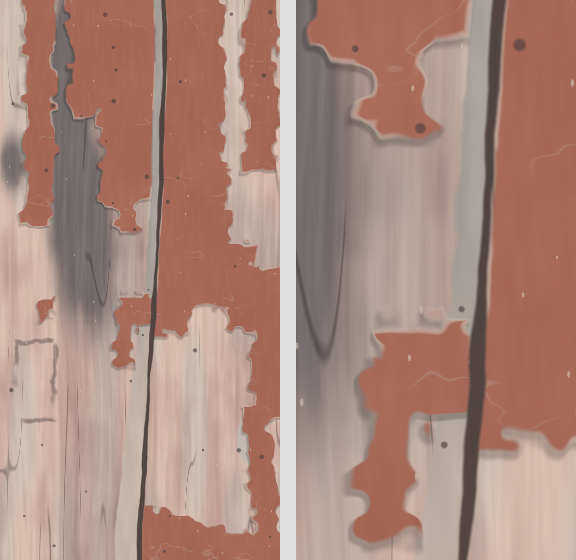
Left: the whole. Right: its middle third, enlarged.
Reproduce this texture procedurally as a WebGL 1 fragment shader.

```glsl
precision highp float;
// Weathered boards with flaking red-brown paint: fibrous wood from stretched
// noise, grey stains, paint patches as noise-warped boxes with chipped rims,
// and one long dark split running down the middle.

#define PAINT vec3(0.65, 0.405, 0.34)
#define WOOD_PALE vec3(0.81, 0.74, 0.685)
#define WOOD_MID vec3(0.73, 0.64, 0.60)
#define WOOD_BROWN vec3(0.63, 0.53, 0.50)
#define STAIN vec3(0.46, 0.425, 0.425)
#define SPLIT vec3(0.30, 0.25, 0.24)
#define BARE_GREY vec3(0.65, 0.62, 0.60)
#define EDGE_WARP 0.042
#define CHIP_WARP 0.024
#define SOFT 0.0035
#define GRAIN 0.11

uniform vec2 u_resolution;

float hash(vec2 p) {
  vec3 q = fract(vec3(p.xyx) * 0.1031);
  q += dot(q, q.yzx + 33.33);
  return fract((q.x + q.y) * q.z);
}

float noise(vec2 p) {
  vec2 i = floor(p), f = fract(p);
  f = f * f * (3.0 - 2.0 * f);
  return mix(mix(hash(i), hash(i + vec2(1, 0)), f.x),
             mix(hash(i + vec2(0, 1)), hash(i + vec2(1, 1)), f.x), f.y);
}

float fbm(vec2 p) {
  float sum = 0.0, amp = 0.5;
  for (int i = 0; i < 4; i++) {
    sum += amp * noise(p);
    p = p * 2.03 + 17.3;
    amp *= 0.5;
  }
  return sum / 0.9375;
}

// Signed distance to a box given by its corners
float box(vec2 p, float x0, float y0, float x1, float y1) {
  vec2 d = abs(p - 0.5 * vec2(x0 + x1, y0 + y1)) - 0.5 * vec2(x1 - x0, y1 - y0);
  return length(max(d, 0.0)) + min(max(d.x, d.y), 0.0);
}

// Soft round spot, 1 at the centre
float spot(vec2 p, vec2 centre, vec2 radius) {
  vec2 d = (p - centre) / radius;
  return exp(-dot(d, d));
}

float splitX(float y) {
  return 0.485 + 0.102 * smoothstep(-0.5, 1.9, y) + 0.012 * (fbm(vec2(y * 9.0, 4.0)) - 0.5);
}

float stripWidth(float y) { return mix(0.085, 0.035, smoothstep(0.2, 1.1, y)); }

// Negative inside the remaining paint
float paintDistance(vec2 p) {
  vec2 chip = vec2(noise(p * 34.0), noise(p * 34.0 + 50.0)) - 0.5;
  vec2 q = p + EDGE_WARP * (vec2(fbm(p * 9.0 + 3.0), fbm(p * 9.0 + 40.0)) - 0.5)
             + CHIP_WARP * smoothstep(-0.3, 0.3, chip) - 0.5 * CHIP_WARP;
  float split = splitX(p.y);
  float left = box(q, 0.085, 1.20, 0.192, 2.2);
  left = min(left, box(q, 0.25, 1.59, 0.60, 2.2));
  left = min(left, box(q, 0.36, 1.28, 0.60, 1.65));
  left = min(left, box(q, 0.41, 1.18, 0.49, 1.4));
  left = max(left, p.x - split + stripWidth(p.y));
  float right = box(q, 0.50, 1.30, 0.80, 2.2);
  right = min(right, box(q, 0.50, 0.90, 0.82, 1.4));
  right = min(right, box(q, 0.50, 0.81, 0.68, 1.0));
  right = min(right, box(q, 0.80, 0.82, 0.915, 1.13));
  right = min(right, box(q, 0.875, 1.39, 0.985, 2.2));
  right = min(right, box(q, 0.90, 0.50, 1.1, 1.04));
  right = min(right, box(q + vec2(0.12 * (q.y - 0.25), 0.0), 0.895, -0.1, 0.985, 0.55));
  right = min(right, box(q + vec2(0.0, 0.25 * (q.x - 0.6)), 0.48, -0.2, 1.1, 0.17));
  right = max(right, split + 0.007 - p.x);
  float flake = min(box(q, 0.42, 0.84, 0.54, 0.95), box(q, 0.41, 0.70, 0.475, 0.90));
  flake = max(min(flake, box(q, 0.145, 0.85, 0.18, 0.94)), p.x - split + 0.008);
  return min(min(left, right), flake);
}

vec3 woodColor(vec2 p) {
  float wander = 0.02 * noise(p * vec2(3.0, 2.0));
  float bands = fbm(vec2(p.x + wander, p.y * 0.06) * 17.0);
  float fibre = fbm(vec2(p.x + wander, p.y * 0.05) * 95.0);
  float blotch = fbm(p * vec2(9.0, 5.0) + 8.0);
  float board = smoothstep(0.20, 0.22, p.x) * (1.0 - smoothstep(0.50, 0.56, p.x));
  float tone = 0.82 - 0.36 * board + 0.85 * (bands - 0.5) + 0.65 * (blotch - 0.5);
  vec3 c = mix(WOOD_BROWN, WOOD_MID, smoothstep(0.05, 0.5, tone));
  c = mix(c, WOOD_PALE, smoothstep(0.5, 0.95, tone));
  c += vec3(0.03, -0.01, -0.015) * smoothstep(0.5, 0.75, noise(p * vec2(13.0, 2.0)));
  // Grey weather stains, broken up along the grain
  float stain = 1.1 * spot(p, vec2(0.31, 1.18), vec2(0.13, 0.34))
              + 1.1 * spot(p, vec2(0.24, 1.70), vec2(0.06, 0.42))
              + 0.9 * spot(p, vec2(0.04, 1.42), vec2(0.05, 0.13));
  c = mix(c, STAIN, smoothstep(0.2, 0.85, stain + 0.6 * (blotch - 0.5) + 0.4 * (bands - 0.5)));
  // Sunken knot plate with a ragged brown outline
  float knot = box(p + 0.03 * (fbm(p * 22.0) - 0.5), 0.06, 0.50, 0.195, 0.78);
  float rim = (1.0 - smoothstep(0.003, 0.013, abs(knot))) * smoothstep(0.35, 0.6, noise(p * 19.0));
  c = mix(c, WOOD_BROWN * 0.8, 0.7 * rim);
  // Fine drying checks
  float check = abs(noise(vec2(p.x * 19.0 + 0.5 * wander, p.y * 1.6)) - 0.5);
  c *= 1.0 - 0.25 * (1.0 - smoothstep(0.0, 0.025, check)) * smoothstep(0.5, 0.7, noise(p * vec2(9.0, 4.0)));
  return c + GRAIN * (fibre - 0.5);
}

vec3 paintColor(vec2 p) {
  vec3 c = PAINT + 0.05 * (fbm(p * 7.0) - 0.5) + 0.03 * (fbm(p * vec2(90.0, 14.0)) - 0.5);
  float crackle = abs(fbm(p * vec2(5.0, 10.0) + 21.0) - 0.5);
  float broken = smoothstep(0.45, 0.7, noise(p * 11.0));
  return mix(c, WOOD_MID, 0.35 * broken * (1.0 - smoothstep(0.0, 0.012, crackle)));
}

void main() {
  vec2 p = gl_FragCoord.xy / u_resolution.x;
  vec3 color = woodColor(p);
  float side = p.x - splitX(p.y), strip = stripWidth(p.y);
  // Bare grey strip beside the split, paler toward the bottom
  vec3 bare = mix(WOOD_PALE * 0.96, BARE_GREY, smoothstep(0.5, 1.1, p.y));
  bare += 0.08 * (fbm(p * vec2(40.0, 9.0)) - 0.5);
  float ragged = strip + 0.018 * (fbm(p * 14.0) - 0.5);
  color = mix(color, bare, smoothstep(-SOFT, SOFT, side + ragged) * (1.0 - smoothstep(0.0, SOFT, side)));
  color = mix(color, BARE_GREY * 1.17, smoothstep(0.4, 0.6, spot(p, vec2(0.90, 0.43), vec2(0.065, 0.11))));
  // Paint layer with a cast shadow and a broken pale rim
  float d = paintDistance(p);
  float shade = 1.0 - smoothstep(0.0, 0.011, paintDistance(p + vec2(0.003, 0.006)));
  color *= 1.0 - 0.2 * shade;
  color = mix(color, paintColor(p), 1.0 - smoothstep(-SOFT, SOFT, d));
  float lip = (1.0 - smoothstep(0.001, 0.006, abs(d))) * smoothstep(0.4, 0.7, noise(p * 16.0 + 6.0));
  color = mix(color, WOOD_PALE, 0.55 * lip);
  // Scattered pits and pale nicks
  for (int i = 0; i < 2; i++) {
    float k = float(i);
    vec2 g = p * (9.0 + 7.0 * k), id = floor(g) + 31.0 * k;
    vec2 o = fract(g) - 0.2 - 0.6 * vec2(hash(id), hash(id + 7.7));
    float size = 0.04 + 0.06 * hash(id + 3.1);
    float mark = (1.0 - smoothstep(size * 0.5, size, length(o * vec2(1.0 + k, 1.0)))) * step(0.78, hash(id + 5.5));
    color = mix(color, mix(SPLIT, WOOD_PALE, k), 0.65 * mark);
  }
  // Main split
  float gap = 0.002 + 0.007 * noise(vec2(p.y * 11.0, 2.0));
  color = mix(color, SPLIT, 0.95 * (1.0 - smoothstep(gap - 0.002, gap + SOFT, abs(side))));
  gl_FragColor = vec4(color, 1.0);
}
```
